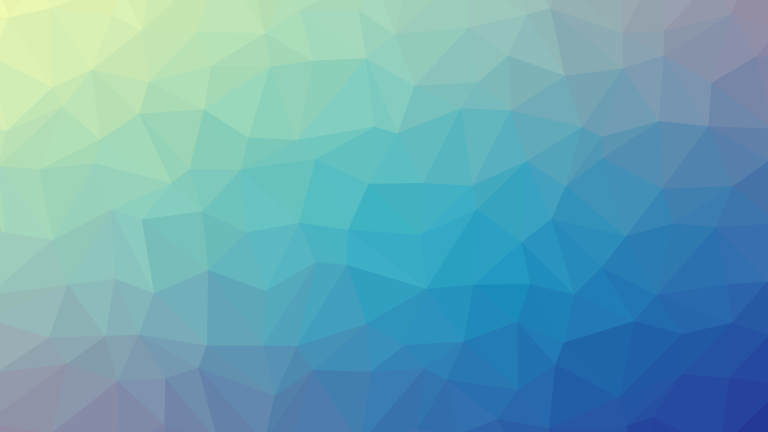
Reproduce this background procedurally as a WebGL 2 fragment shader.

```glsl
#version 300 es
precision highp float;

uniform vec2 u_resolution;
out vec4 outColor;

// Linear RGB to white-normalised XYZ, stored by columns
const mat3 RGB_TO_XYZ = mat3(0.4339, 0.2126, 0.0178,
                             0.3762, 0.7152, 0.1095,
                             0.1899, 0.0722, 0.8727);

vec2 hash2(vec2 cell) {
    vec3 h = fract(cell.xyx * vec3(0.1031, 0.1030, 0.0973));
    h += dot(h, h.yzx + 33.33);
    return fract((h.xx + h.yz) * h.zy);
}

// Yellow through teal to navy
vec3 palette(float t) {
    vec3 stops[7] = vec3[7](
        vec3(0.93, 0.97, 0.69), vec3(0.78, 0.91, 0.71), vec3(0.50, 0.80, 0.73),
        vec3(0.25, 0.71, 0.77), vec3(0.11, 0.57, 0.75), vec3(0.13, 0.37, 0.66),
        vec3(0.145, 0.204, 0.58));
    float s = clamp(t, 0.0, 1.0) * 6.0;
    int i = min(int(s), 5);
    return mix(stops[i], stops[i + 1], s - float(i));
}

// Perceptual blending in cube-root XYZ, equivalent to averaging in Lab
vec3 toPerceptual(vec3 rgb) {
    return pow(RGB_TO_XYZ * pow(rgb, vec3(2.2)), vec3(1.0 / 3.0));
}

vec3 fromPerceptual(vec3 v) {
    vec3 linear = inverse(RGB_TO_XYZ) * (v * v * v);
    return pow(clamp(linear, 0.0, 1.0), vec3(1.0 / 2.2));
}

vec3 gradient(vec2 uv) {
    vec3 across = toPerceptual(palette(uv.x));
    vec3 down = toPerceptual(palette(1.0 - uv.y));
    return fromPerceptual(0.5 * (across + down));
}

// Jittered mesh vertex
vec2 vertex(vec2 cell) {
    return cell + 0.68 * (hash2(cell + 41.0) - 0.5);
}

float cross2(vec2 a, vec2 b) {
    return a.x * b.y - a.y * b.x;
}

float area(vec2 a, vec2 b, vec2 c) {
    return cross2(b - a, c - a);
}

// Signed distance to an edge, positive on its left
float edge(vec2 p, vec2 a, vec2 b) {
    return cross2(normalize(b - a), p - a);
}

// Adds one flat facet, weighted by its pixel coverage
void addFacet(inout vec4 sum, vec2 p, vec2 a, vec2 b, vec2 c, vec2 gridSize, float pixel) {
    float d = min(edge(p, a, b), min(edge(p, b, c), edge(p, c, a)));
    float coverage = clamp(0.5 + d / pixel, 0.0, 1.0);
    if (coverage > 0.0) {
        vec2 center = (a + b + c) / 3.0;
        float shade = 0.024 * (hash2(floor(center * 64.0)).x - 0.5);
        sum += vec4(gradient(center / gridSize) + shade, 1.0) * coverage;
    }
}

void main() {
    // Mesh units: 8.4 cells over the canvas height
    float pixel = 8.4 / u_resolution.y;
    vec2 p = gl_FragCoord.xy * pixel;
    vec2 gridSize = u_resolution * pixel;
    vec4 sum = vec4(0.0);

    for (int y = -1; y <= 1; y++) {
        for (int x = -1; x <= 1; x++) {
            vec2 cell = floor(p) + vec2(x, y);
            vec2 a = vertex(cell);
            vec2 b = vertex(cell + vec2(1.0, 0.0));
            vec2 c = vertex(cell + vec2(1.0, 1.0));
            vec2 d = vertex(cell + vec2(0.0, 1.0));

            // Split along the diagonal that avoids slivers and folds
            float rising = min(area(a, b, c), area(a, c, d));
            float falling = min(area(a, b, d), area(b, c, d));
            if (rising > falling) {
                addFacet(sum, p, a, b, c, gridSize, pixel);
                addFacet(sum, p, a, c, d, gridSize, pixel);
            } else {
                addFacet(sum, p, a, b, d, gridSize, pixel);
                addFacet(sum, p, b, c, d, gridSize, pixel);
            }
        }
    }
    outColor = vec4(sum.rgb / max(sum.a, 0.001), 1.0);
}
```
